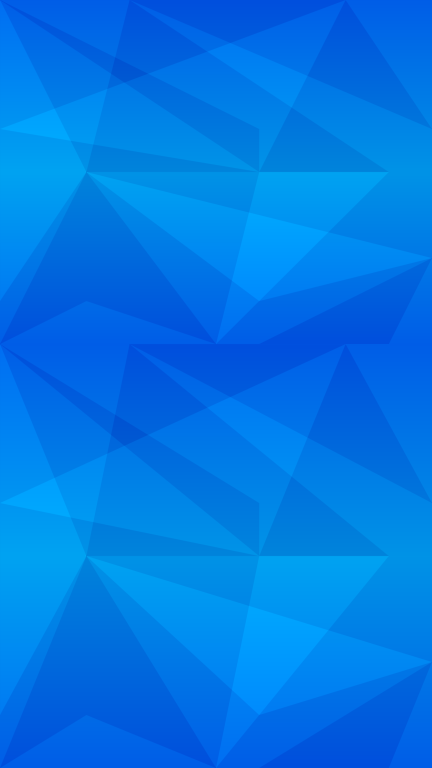
Write a Shadertoy shader that draws this background.

```glsl
#define SPLIT 0.552
#define EDGE_COLOR vec3(0.0, 0.365, 0.905)
#define MIDDLE_COLOR vec3(0.0, 0.575, 0.90)
#define LIGHT_TINT vec3(0.0, 0.062, 0.045)
#define DARK_TINT vec3(0.0, -0.058, -0.04)
#define LIGHT_COUNT 4
#define FACET_COUNT 10

// Facet corners within one tile, measured from its top left
const vec2 CORNERS[17] = vec2[17](
    vec2(0.0, 0.0), vec2(0.3, 0.0), vec2(0.8, 0.0),
    vec2(0.0, 0.375), vec2(0.6, 0.375), vec2(1.0, 0.375),
    vec2(0.2, 0.5), vec2(0.6, 0.5), vec2(0.9, 0.5),
    vec2(1.0, 0.75), vec2(0.0, 0.875), vec2(0.2, 0.875), vec2(0.6, 0.875),
    vec2(0.0, 1.0), vec2(0.5, 1.0), vec2(0.6, 1.0), vec2(0.9, 1.0));

// Corner indices of each triangle, light facets first
const ivec3 FACETS[FACET_COUNT] = ivec3[FACET_COUNT](
    ivec3(0, 6, 10), ivec3(3, 2, 7), ivec3(6, 12, 9), ivec3(7, 8, 14),
    ivec3(1, 2, 5), ivec3(1, 6, 8), ivec3(0, 4, 7),
    ivec3(6, 13, 11), ivec3(6, 11, 14), ivec3(9, 15, 16));

float cross2(vec2 a, vec2 b) {
    return a.x * b.y - a.y * b.x;
}

// Signed distance to the line through a and b
float lineDistance(vec2 p, vec2 a, vec2 b) {
    return cross2(p - a, normalize(b - a));
}

// Triangle distance, negative inside for either winding
float triangleDistance(vec2 p, vec2 a, vec2 b, vec2 c) {
    float winding = sign(cross2(b - a, c - a));
    vec3 sides = winding * vec3(lineDistance(p, a, b),
                                lineDistance(p, b, c),
                                lineDistance(p, c, a));
    return max(sides.x, max(sides.y, sides.z));
}

void mainImage(out vec4 fragColor, in vec2 fragCoord) {
    vec2 uv = fragCoord / iResolution.xy;
    float softness = 0.7 / iResolution.y;

    // Two stacked tiles, the lower one taller
    bool upper = uv.y > SPLIT;
    float tileHeight = upper ? 1.0 - SPLIT : SPLIT;
    float tileTop = upper ? 1.0 : SPLIT;
    vec2 tileSize = vec2(iResolution.x / iResolution.y, tileHeight);
    vec2 tile = vec2(uv.x, (tileTop - uv.y) / tileHeight);

    // Vertical gradient, brightest at the middle of the tile
    float glow = 1.0 - abs(2.0 * tile.y - 1.0);
    vec3 color = mix(EDGE_COLOR, MIDDLE_COLOR, glow);

    // Overlapping translucent facets
    vec2 p = tile * tileSize;
    for (int i = 0; i < FACET_COUNT; i++) {
        ivec3 f = FACETS[i];
        float d = triangleDistance(p, CORNERS[f.x] * tileSize,
                                   CORNERS[f.y] * tileSize,
                                   CORNERS[f.z] * tileSize);
        float coverage = 1.0 - smoothstep(-softness, softness, d);
        color += coverage * (i < LIGHT_COUNT ? LIGHT_TINT : DARK_TINT);
    }

    fragColor = vec4(clamp(color, 0.0, 1.0), 1.0);
}
```
